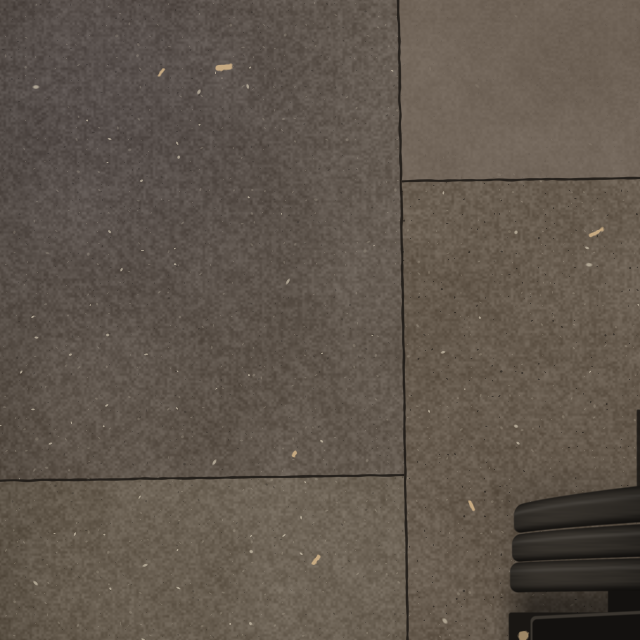
Write a three.js fragment shader that draws this texture.

```glsl
// Worn rubber floor mats with dark seams, pale debris and a stack of weight plates.
// Each mat gets its own tone, then layered value noise, hashed chips and pits;
// the plates and their stand are rounded distance shapes laid on top.

varying vec2 vUv;

const vec3 MAT_LEFT   = vec3(0.372, 0.333, 0.292);
const vec3 MAT_BOTTOM = vec3(0.398, 0.358, 0.306);
const vec3 MAT_TOP    = vec3(0.438, 0.391, 0.345);
const vec3 MAT_RIGHT  = vec3(0.402, 0.357, 0.306);
const vec3 COOL_TINT  = vec3(-0.030, -0.022, 0.006);
const vec3 SEAM       = vec3(0.11, 0.095, 0.08);
const vec3 CHIP       = vec3(0.78, 0.74, 0.66);
const vec3 WOOD       = vec3(0.82, 0.70, 0.53);
const vec3 RUBBER     = vec3(0.185, 0.170, 0.150);
const vec3 BLACK      = vec3(0.075, 0.067, 0.058);
const float GRAIN = 0.13;
const float SEAM_WIDTH = 0.0014;
const float EDGE = 0.0016;

float hash(vec2 p) {
  return fract(sin(dot(p, vec2(127.1, 311.7))) * 43758.5453);
}

float noise(vec2 p) {
  vec2 i = floor(p), f = fract(p);
  f = f * f * (3.0 - 2.0 * f);
  return mix(mix(hash(i), hash(i + vec2(1, 0)), f.x),
             mix(hash(i + vec2(0, 1)), hash(i + vec2(1, 1)), f.x), f.y);
}

// Randomly turned flakes, at most one per grid cell
float scatter(vec2 p, float cells, float density, float seed) {
  vec2 g = p * cells, id = floor(g) + seed;
  vec2 center = 0.3 + 0.4 * vec2(hash(id + 3.1), hash(id + 7.7));
  float size = hash(id + 12.3), turn = 6.2832 * hash(id + 19.9);
  vec2 q = fract(g) - center;
  q = mat2(cos(turn), -sin(turn), sin(turn), cos(turn)) * q;
  q.y *= 1.0 + 1.5 * hash(id + 23.5);
  float r = mix(0.08, 0.26, size * size);
  return step(hash(id), density) * (1.0 - smoothstep(r * 0.3, r, length(q)));
}

// Single ragged flake: half is its half length vector
float flake(vec2 p, vec2 center, vec2 halfAxis, float width) {
  vec2 q = p - center;
  float t = clamp(dot(q, halfAxis) / dot(halfAxis, halfAxis), -1.0, 1.0);
  float d = length(q - halfAxis * t) + 0.0025 * (noise(p * 260.0) - 0.5);
  return 1.0 - smoothstep(width - EDGE, width + EDGE, d);
}

float seam(float d, float rough) {
  float w = SEAM_WIDTH * (0.6 + 0.8 * rough);
  return 1.0 - smoothstep(w * 0.5, w + EDGE, abs(d));
}

float box(vec2 p, vec2 low, vec2 high, float r) {
  vec2 q = abs(p - 0.5 * (low + high)) - 0.5 * (high - low) + r;
  float d = length(max(q, 0.0)) + min(max(q.x, q.y), 0.0) - r;
  return 1.0 - smoothstep(-EDGE, EDGE, d);
}

// Plate seen edge on; bottom and top hold heights at its left end and at the canvas edge
vec3 plate(vec3 col, vec2 p, float left, vec2 bottom, vec2 top) {
  float t = pow(clamp((p.x - left) / (1.0 - left), 0.0, 1.0), 0.7);
  float lo = mix(bottom.x, bottom.y, t), hi = mix(top.x, top.y, t);
  float r = 0.013, v = (p.y - lo) / (hi - lo);
  vec2 q = vec2(left + r - p.x, abs(p.y - 0.5 * (lo + hi)) - 0.5 * (hi - lo) + r);
  float d = length(max(q, 0.0)) - r;
  float sheen = smoothstep(0.0, 0.3, v) * (1.0 - 0.55 * smoothstep(0.82, 1.0, v));
  float rim = exp(-pow((v - 0.72) / 0.07, 2.0));
  vec3 side = mix(BLACK, RUBBER, sheen) + 0.055 * rim;
  side *= 0.8 + 0.25 * sin(3.1416 * t) + 0.12 * noise(p * vec2(25.0, 350.0));
  return mix(col, side, 1.0 - smoothstep(-EDGE, EDGE, d));
}

void main() {
  vec2 p = vUv;

  // Mat layout
  float wobble = 0.0016 * (noise(p * 45.0) - 0.5);
  float dx = p.x - (0.637 - 0.0145 * p.y) + wobble;
  float dLeft = p.y - (0.2487 + 0.0145 * p.x) + wobble;
  float dRight = p.y - (0.709 + 0.0125 * p.x) + wobble;
  float right = smoothstep(-EDGE, EDGE, dx);
  float upper = smoothstep(-EDGE, EDGE, dRight);
  vec3 leftMat = MAT_LEFT + COOL_TINT * exp(-7.0 * dot(p - vec2(0.14, 0.85), p - vec2(0.14, 0.85)));
  leftMat += 0.025 * smoothstep(0.25, 0.63, p.x);
  vec3 lowMat = MAT_BOTTOM + 0.03 * exp(-18.0 * pow(p.x - 0.48, 2.0));
  vec3 col = mix(mix(lowMat, leftMat, smoothstep(-EDGE, EDGE, dLeft)),
                 mix(MAT_RIGHT, MAT_TOP, upper), right);

  // Rubber grain and broad stains
  float smoothMat = right * upper;
  float grain = 0.6 * noise(p * 270.0) + 0.4 * noise(p.yx * 130.0 + 31.0) - 0.5;
  col += GRAIN * (1.0 - 0.6 * smoothMat) * grain;
  col += 0.035 * (noise(p * 9.0) + 0.6 * noise(p * 27.0) - 0.8);
  col *= 1.0 - 0.06 * smoothstep(0.12, 0.0, p.x);

  // Pits, dull chips and bright specks
  float wear = 1.0 - 0.85 * smoothMat;
  col *= 1.0 - scatter(p, 85.0, 0.22, 5.0) * wear * mix(0.2, 0.42, right);
  col = mix(col, CHIP, 0.24 * wear * scatter(p, 62.0, 0.24, 41.0));
  col = mix(col, CHIP, 0.75 * wear * scatter(p + 0.013, 36.0, 0.055, 83.0));

  // Larger debris
  float chips = flake(p, vec2(0.350, 0.895), vec2(0.009, 0.001), 0.0045);
  chips = max(chips, flake(p, vec2(0.252, 0.887), vec2(0.003, 0.004), 0.0020));
  chips = max(chips, flake(p, vec2(0.932, 0.637), vec2(0.009, 0.005), 0.0022));
  chips = max(chips, flake(p, vec2(0.494, 0.125), vec2(0.004, 0.005), 0.0028));
  chips = max(chips, flake(p, vec2(0.737, 0.210), vec2(0.003, -0.006), 0.0018));
  chips = max(chips, flake(p, vec2(0.460, 0.290), vec2(0.001, 0.002), 0.0030));
  col = mix(col, WOOD, 0.9 * chips);

  // Seams
  float rough = noise(p * 110.0);
  float lines = max(seam(dx, rough), right * seam(dRight, rough));
  lines = max(lines, (1.0 - right) * seam(dLeft, rough));
  col = mix(col, SEAM, 0.88 * lines);

  // Contact shadow, post, stand and plates
  col *= 1.0 - 0.45 * smoothstep(0.77, 0.84, p.x) * smoothstep(0.12, 0.05, p.y);
  col *= 1.0 - 0.12 * smoothstep(0.74, 0.85, p.x) * smoothstep(0.30, 0.20, p.y);
  col = mix(col, BLACK, 0.8 * box(p, vec2(0.995, 0.23), vec2(1.1, 0.36), 0.002));
  col = mix(col, BLACK, box(p, vec2(0.95, 0.03), vec2(1.1, 0.085), 0.004));
  col = mix(col, BLACK * 1.3, box(p, vec2(0.795, -0.1), vec2(1.1, 0.043), 0.004));
  float lid = 0.037 + 0.05 * (p.x - 0.829);
  col = mix(col, RUBBER * 1.25, box(p, vec2(0.829, -0.1), vec2(1.1, lid), 0.008));
  col = mix(col, BLACK, box(p, vec2(0.832, -0.1), vec2(1.1, lid - 0.005), 0.007));
  col = mix(col, WOOD * 0.75, flake(p, vec2(0.818, 0.007), vec2(0.001, 0.0), 0.0075));
  col = plate(col, p, 0.797, vec2(0.074, 0.077), vec2(0.120, 0.128));
  col = plate(col, p, 0.800, vec2(0.121, 0.130), vec2(0.163, 0.181));
  col = plate(col, p, 0.803, vec2(0.165, 0.184), vec2(0.208, 0.241));

  gl_FragColor = vec4(clamp(col, 0.0, 1.0), 1.0);
}
```
